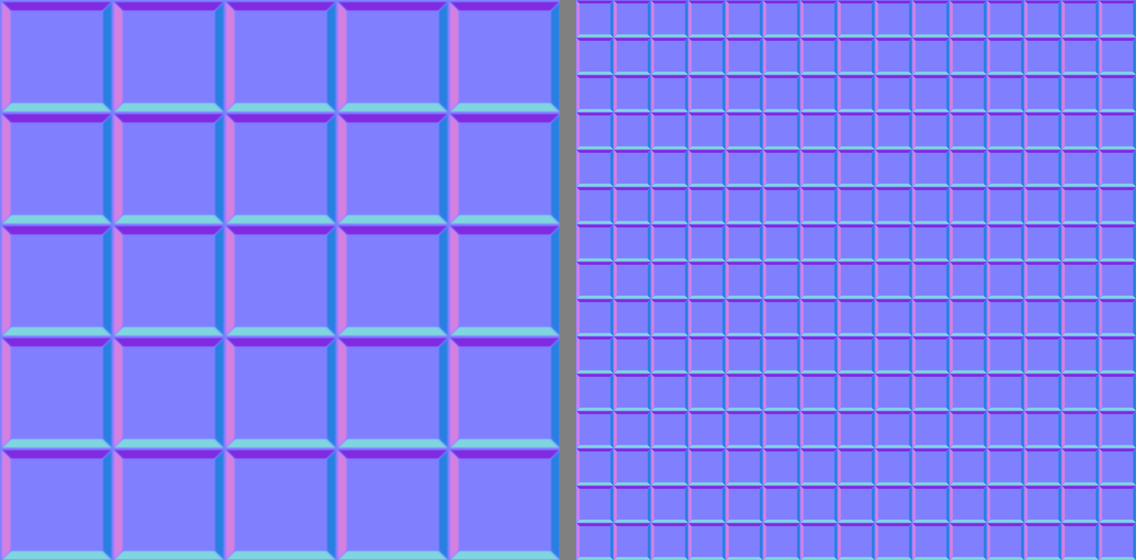
Left: one tile. Right: repeated 3 by 3.
Give the GLSL for this texture map, as a three.js fragment shader.

```glsl
// Tangent-space normal map of a square tile grid with bevelled edges.
// Each seam is a groove: a flat bottom between two slopes of constant tilt,
// mitred where the grooves cross; the slope is then encoded as a colour.

varying vec2 vUv;

const float TILES = 5.0;                        // repeats across and up
const vec2 SEAM_OFFSET = vec2(0.007, -0.007);   // seam shift, in tiles
const float BEVEL_INNER = 0.011;                // bevel start from the seam, in tiles
const float BEVEL_OUTER = 0.087;                // bevel end from the seam, in tiles
const float BEVEL_SOFT = 0.012;                 // half width of the soft bevel edges
const float BEVEL_TILT = 0.66;                  // sideways part of the slope normal
const vec2 MITRE = vec2(-0.012, 0.024);         // fade range across the corner diagonal

// Signed distance to the nearest seam on each axis, in tiles.
vec2 seamDistance(vec2 uv) {
  return fract(uv * TILES - SEAM_OFFSET + 0.5) - 0.5;
}

// 1 on the bevel slope, 0 on the groove bottom and the tile face.
vec2 bevelProfile(vec2 dist) {
  vec2 rise = smoothstep(vec2(BEVEL_INNER - BEVEL_SOFT), vec2(BEVEL_INNER + BEVEL_SOFT), dist);
  vec2 fall = smoothstep(vec2(BEVEL_OUTER - BEVEL_SOFT), vec2(BEVEL_OUTER + BEVEL_SOFT), dist);
  return rise * (1.0 - fall);
}

void main() {
  vec2 seam = seamDistance(vUv);
  vec2 dist = abs(seam);

  // The nearer seam wins, so crossing bevels meet on the diagonal.
  vec2 nearer = smoothstep(vec2(MITRE.x), vec2(MITRE.y), dist.yx - dist);
  vec2 slope = BEVEL_TILT * sign(seam) * bevelProfile(dist) * nearer;

  // Rebuild the unit normal and map it from -1..1 to 0..1.
  vec3 normal = vec3(slope, sqrt(max(0.0, 1.0 - dot(slope, slope))));
  gl_FragColor = vec4(normal * 0.5 + 0.5, 1.0);
}
```
